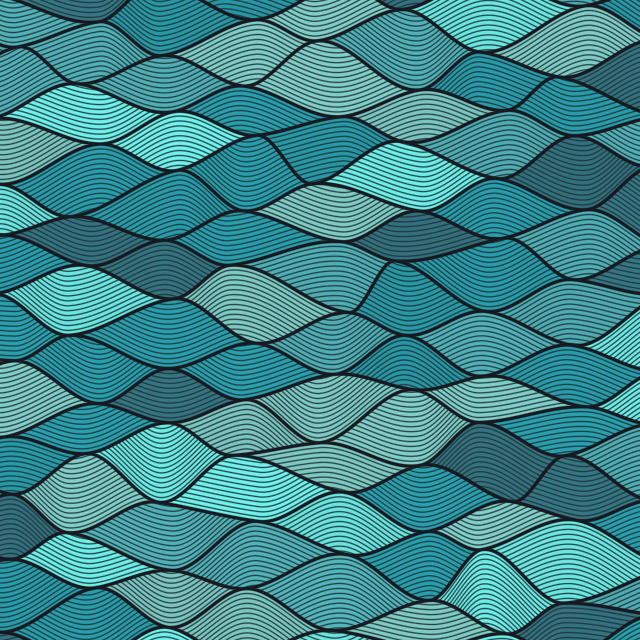
A Shadertoy shader for this pattern:

```glsl
// Interlocking wavy lens cells in teal tones, hatched with fine contour stripes.

const vec2 CELL = vec2(0.129, 0.0500);   // half cell width, curve spacing
const float OUTLINE = 0.0027;            // half width of the cell outlines
const float STRIPE_GAP = 0.0077;
const float STRIPE = 0.00102;            // half width of the stripes

const vec3 INK = vec3(0.09, 0.10, 0.13);
const vec3 STRIPE_INK = vec3(0.10, 0.21, 0.24);
const vec3 TEAL = vec3(0.16, 0.61, 0.66);
const vec3 SEA = vec3(0.32, 0.69, 0.71);
const vec3 CYAN = vec3(0.43, 0.92, 0.89);
const vec3 PALE = vec3(0.50, 0.79, 0.76);
const vec3 SLATE = vec3(0.21, 0.45, 0.50);

vec3 hash3(vec2 p) {
    vec3 q = fract(p.xyx * vec3(0.1031, 0.1030, 0.0973));
    q += dot(q, q.yxz + 33.33);
    return fract((q.xxy + q.yzz) * q.zyx);
}

// Point where curves row and row + 1 touch: x, y and shared slope.
vec3 touchPoint(float column, float row) {
    vec3 r = hash3(vec2(column, row) + 71.0) - 0.5;
    vec2 pos = (vec2(column, row + 0.5) + r.xy * vec2(0.48, 0.70)) * CELL;
    return vec3(pos, r.z * 0.4);
}

// Each curve meets its upper and lower neighbour in turn.
vec3 curveKnot(float column, float row) {
    return touchPoint(column, row - mod(column + row, 2.0));
}

// Height and slope of a curve, as a cubic Hermite spline through its knots.
vec2 waveCurve(float x, float row) {
    float column = round(x / CELL.x);
    if (x < curveKnot(column, row).x) column -= 1.0;
    vec3 a = curveKnot(column, row);
    vec3 b = curveKnot(column + 1.0, row);
    float span = b.x - a.x;
    float t = (x - a.x) / span;
    float m0 = a.z * span;
    float m1 = b.z * span;
    float c2 = 3.0 * (b.y - a.y) - 2.0 * m0 - m1;
    float c3 = 2.0 * (a.y - b.y) + m0 + m1;
    float height = a.y + t * (m0 + t * (c2 + t * c3));
    float slope = (m0 + t * (2.0 * c2 + 3.0 * t * c3)) / span;
    return vec2(height, slope);
}

// Column of the touch point that opens the cell on its left.
float cellColumn(float x, float row) {
    float parity = mod(row, 2.0);
    float column = 2.0 * round((x / CELL.x - parity) * 0.5) + parity;
    return x < touchPoint(column, row).x ? column - 2.0 : column;
}

vec3 cellColour(float pick) {
    if (pick < 0.27) return TEAL;
    if (pick < 0.45) return SEA;
    if (pick < 0.67) return CYAN;
    if (pick < 0.85) return PALE;
    return SLATE;
}

// Turns a vertical offset into a distance across a sloped line.
float acrossLine(float offset, float slope) {
    return abs(offset) * inversesqrt(1.0 + slope * slope);
}

float lineCover(float dist, float halfWidth, float pixel) {
    return smoothstep(-0.8, 0.8, (halfWidth - dist) / pixel);
}

void mainImage(out vec4 fragColor, in vec2 fragCoord) {
    vec2 p = fragCoord / iResolution.y;
    float pixel = 1.0 / iResolution.y;

    // Find the curves just below and just above this point.
    float firstRow = floor(p.y / CELL.y) - 2.0;
    float row = firstRow;
    vec2 lower = vec2(-10.0, 0.0);
    vec2 upper = vec2(10.0, 0.0);
    for (int i = 0; i < 6; i++) {
        float k = firstRow + float(i);
        vec2 curve = waveCurve(p.x, k);
        if (curve.x > p.y) {
            upper = curve;
            break;
        }
        if (curve.x > lower.x) lower = curve;
        row = k;
    }

    // Fill the cell, then hatch it with copies of one of its borders.
    vec3 pick = hash3(vec2(cellColumn(p.x, row), row) + 217.0);
    vec3 colour = cellColour(pick.x) * (0.97 + 0.06 * pick.z);
    vec2 guide = pick.y < 0.5 ? lower : upper;
    float phase = fract((p.y - guide.x) / STRIPE_GAP + 0.5) - 0.5;
    float stripe = acrossLine(phase * STRIPE_GAP, guide.y);
    colour = mix(colour, STRIPE_INK, 0.92 * lineCover(stripe, STRIPE, pixel));

    // Dark outlines along both borders.
    float edge = min(acrossLine(p.y - lower.x, lower.y),
                     acrossLine(upper.x - p.y, upper.y));
    colour = mix(colour, INK, lineCover(edge, OUTLINE, pixel));
    fragColor = vec4(colour, 1.0);
}
```
